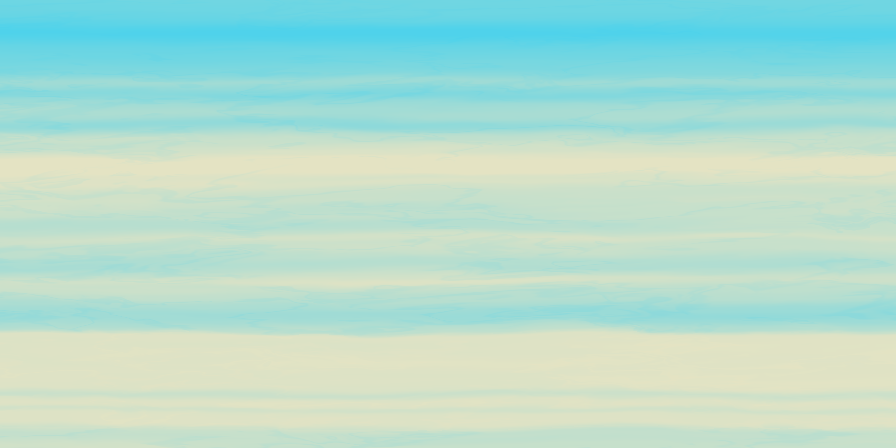
Reproduce this texture procedurally as a Shadertoy shader.

```glsl
// Draws the pale, wind-sheared cloud bands of a gas planet, cream to cyan.

const vec3 CREAM = vec3(0.895, 0.890, 0.765);
const vec3 CYAN = vec3(0.310, 0.825, 0.920);

const float BASE_TINT = 0.22;      // cyan share of the middle latitudes
const float POLAR_TINT = 0.58;     // extra cyan towards the top
const float ZONE_TINT = 0.035;     // cyan share of the wide cream zone
const float BROAD_WARP = 0.030;    // height of the long waves
const float FINE_WARP = 0.016;     // height of the small curls
const float STREAK_STRENGTH = 0.26;
const float FILAMENT_STRENGTH = 0.07;

// Each band: centre height, half width, change of tint
const int BAND_COUNT = 11;
const vec3 BANDS[BAND_COUNT] = vec3[](
    vec3(0.927, 0.025, 0.20), vec3(0.815, 0.013, -0.18),
    vec3(0.785, 0.012, 0.10), vec3(0.722, 0.018, 0.25),
    vec3(0.628, 0.028, -0.24), vec3(0.590, 0.010, -0.08),
    vec3(0.500, 0.018, 0.10), vec3(0.466, 0.010, -0.09),
    vec3(0.410, 0.020, 0.14), vec3(0.373, 0.011, -0.08),
    vec3(0.300, 0.032, 0.32));

float hash(vec2 p) {
    return fract(sin(dot(p, vec2(127.1, 311.7))) * 43758.5453);
}

float noise(vec2 p) {
    vec2 cell = floor(p);
    vec2 f = fract(p);
    f = f * f * (3.0 - 2.0 * f);
    float low = mix(hash(cell), hash(cell + vec2(1.0, 0.0)), f.x);
    float high = mix(hash(cell + vec2(0.0, 1.0)), hash(cell + 1.0), f.x);
    return mix(low, high, f.y);
}

// Layered noise, centred on zero
float fbm(vec2 p) {
    float sum = 0.0;
    float amplitude = 0.5;
    for (int i = 0; i < 4; i++) {
        sum += amplitude * (noise(p) - 0.5);
        p = p * 2.0 + vec2(17.3, 9.1);
        amplitude *= 0.5;
    }
    return sum;
}

float bell(float x, float centre, float width) {
    float d = (x - centre) / width;
    return exp(-d * d);
}

// Cyan share by latitude, before the cream zone is laid over it
float bandTint(float latitude) {
    float tint = BASE_TINT + POLAR_TINT * smoothstep(0.66, 0.90, latitude);
    for (int i = 0; i < BAND_COUNT; i++) {
        tint += BANDS[i].z * bell(latitude, BANDS[i].x, BANDS[i].y);
    }
    return tint;
}

void mainImage(out vec4 fragColor, in vec2 fragCoord) {
    vec2 p = fragCoord / iResolution.y;

    // Shear the latitudes with long waves and small curls, calmer at the top
    float calm = mix(1.0, 0.4, smoothstep(0.78, 0.90, p.y));
    float wave = fbm(p * vec2(2.2, 11.0));
    float curl = fbm(p * vec2(4.5, 30.0) + vec2(3.0, 2.0) * wave + 40.0);
    float latitude = p.y + calm * (BROAD_WARP * wave + FINE_WARP * curl);

    // Wide cream zone with a crisp upper edge
    float zone = smoothstep(0.262, 0.250, latitude)
               * smoothstep(0.030, 0.055, latitude);
    float tint = mix(bandTint(latitude), ZONE_TINT, zone);
    tint += 0.13 * bell(latitude, 0.120, 0.010);
    tint += 0.08 * bell(latitude, 0.085, 0.007);

    // Long streaks and thin curled filaments
    float detail = calm * mix(1.0, 0.3, zone);
    vec2 flow = vec2(p.x, latitude);
    float streak = fbm(flow * vec2(1.1, 26.0) + vec2(curl, 0.0) + 80.0);
    float ridge = fbm(flow * vec2(2.6, 20.0) + 1.5 * curl + 120.0);
    float filament = smoothstep(0.05, 0.0, abs(ridge));
    tint += detail * STREAK_STRENGTH * streak;
    tint += detail * FILAMENT_STRENGTH * (filament - 0.3) * sign(0.5 - zone);

    fragColor = vec4(mix(CREAM, CYAN, clamp(tint, 0.0, 1.0)), 1.0);
}
```
